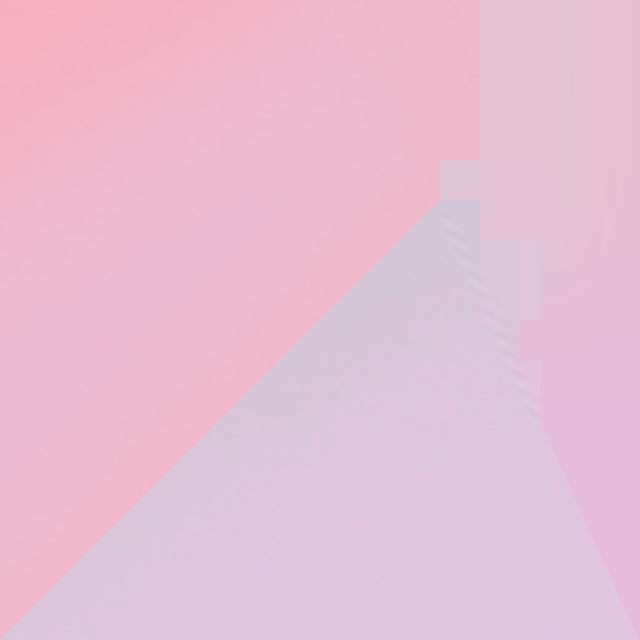
This background is drawn by a Shadertoy shader. Its source:

```glsl
// Pastel paper folds: a pink field, a mottled lilac triangle and a stepped mauve side panel.

const vec3 ROSE = vec3(0.962, 0.690, 0.755);
const vec3 PINK = vec3(0.930, 0.732, 0.820);
const vec3 BLUSH = vec3(0.940, 0.724, 0.792);
const vec3 MIST = vec3(0.825, 0.780, 0.840);
const vec3 LILAC = vec3(0.875, 0.772, 0.862);
const vec3 MAUVE = vec3(0.890, 0.765, 0.825);
const vec3 ORCHID = vec3(0.902, 0.738, 0.855);
const vec3 PETAL = vec3(0.908, 0.750, 0.820);
const vec2 APEX = vec2(0.6875, 0.6875);
const float RIGHT_SLOPE = 0.452;   // run of the triangle's right side per unit of height
const float PANEL_X = 0.75;        // left side of the upper panel
const float GRAIN = 0.016;

float hash(vec2 p) {
    vec3 q = fract(vec3(p.xyx) * 0.1031);
    q += dot(q, q.yzx + 33.33);
    return fract((q.x + q.y) * q.z);
}

float noise(vec2 p) {
    vec2 i = floor(p);
    vec2 f = fract(p);
    f = f * f * (3.0 - 2.0 * f);
    return mix(mix(hash(i), hash(i + vec2(1, 0)), f.x),
               mix(hash(i + vec2(0, 1)), hash(i + vec2(1, 1)), f.x), f.y);
}

float mottle(vec2 p) {
    return 0.6 * noise(p * 110.0) + 0.4 * noise(p * 48.0 + 17.0) - 0.5;
}

// Antialiased step: 0 below the edge, 1 above it
float cover(float d) {
    float w = 0.75 / min(iResolution.x, iResolution.y);
    return smoothstep(-w, w, d);
}

float box(vec2 p, vec2 lo, vec2 hi) {
    vec2 d = min(p - lo, hi - p);
    return cover(min(d.x, d.y));
}

vec3 pinkField(vec2 p) {
    float fromCorner = 0.65 * p.x + 1.1 * (1.0 - p.y);
    vec3 c = mix(ROSE, PINK, smoothstep(0.0, 0.62, fromCorner));
    float nearFold = 1.0 - smoothstep(0.0, 0.28, p.y - p.x);
    float topRight = smoothstep(0.35, 0.75, p.x) * smoothstep(0.5, 0.8, p.y);
    c = mix(c, BLUSH, 0.9 * max(nearFold, topRight));
    return c + GRAIN * 0.4 * mottle(p);
}

vec3 triangleFill(vec2 p) {
    float drop = smoothstep(0.7, 0.1, p.y);
    float inner = smoothstep(0.0, 0.3, p.x - p.y);
    vec3 c = mix(MIST, LILAC, clamp(0.6 * drop + 0.45 * inner, 0.0, 1.0));
    return c + GRAIN * 2.0 * mottle(p) * vec3(1.0, -0.25, 0.35);
}

vec3 sidePanel(vec2 p) {
    vec3 c = mix(MAUVE, PETAL, smoothstep(0.88, 1.0, p.x));
    c = mix(c, ORCHID, smoothstep(0.78, 0.3, p.y));
    // Faint upright grey streak near the top
    float streak = exp(-pow((p.x - 0.893) / 0.016, 2.0)) * smoothstep(0.55, 0.9, p.y);
    return c + streak * vec3(-0.015, 0.005, -0.012);
}

void mainImage(out vec4 fragColor, in vec2 fragCoord) {
    vec2 p = fragCoord / iResolution.xy;
    float rightSide = APEX.x + (APEX.y - p.y) * RIGHT_SLOPE;
    vec3 color = sidePanel(p);

    // Stepped blocks between triangle and panel
    color = mix(color, mix(MIST, MAUVE, 0.75), box(p, vec2(0.6875, 0.6875), vec2(0.75, 0.75)));
    color = mix(color, mix(MIST, LILAC, 0.9), box(p, vec2(0.75, 0.5), vec2(0.845, 0.625)) * 0.75);
    color = mix(color, mix(MIST, LILAC, 0.45), box(p, vec2(0.75, 0.4375), vec2(0.8125, 0.625)) * 0.8);
    color = mix(color, MIST, box(p, vec2(0.6875, 0.54), vec2(0.75, 0.6875)));
    color = mix(color, LILAC, box(p, vec2(0.8125, 0.34), vec2(0.84375, 0.4375)) * 0.8);

    // Lilac triangle
    float inTriangle = cover(p.x - p.y) * cover(rightSide - p.x);
    color = mix(color, triangleFill(p), inTriangle);

    // Small embossed ripples beside the upper right side
    float along = fract((p.y + 0.6 * (p.x - rightSide)) * 32.0) - 0.5;
    float band = exp(-pow((p.x - rightSide + 0.002) / 0.013, 2.0));
    float span = smoothstep(0.32, 0.36, p.y) * smoothstep(0.68, 0.65, p.y);
    color += 0.022 * band * span * sin(6.2832 * along) * vec3(1.0, 0.5, 0.7);

    // Pink field, bounded by the diagonal and two upright steps
    float lower = cover(p.y - p.x) * cover(APEX.x - p.x);
    float upper = cover(PANEL_X - p.x) * cover(p.y - PANEL_X);
    color = mix(color, pinkField(p), max(lower, upper));

    fragColor = vec4(color, 1.0);
}
```
